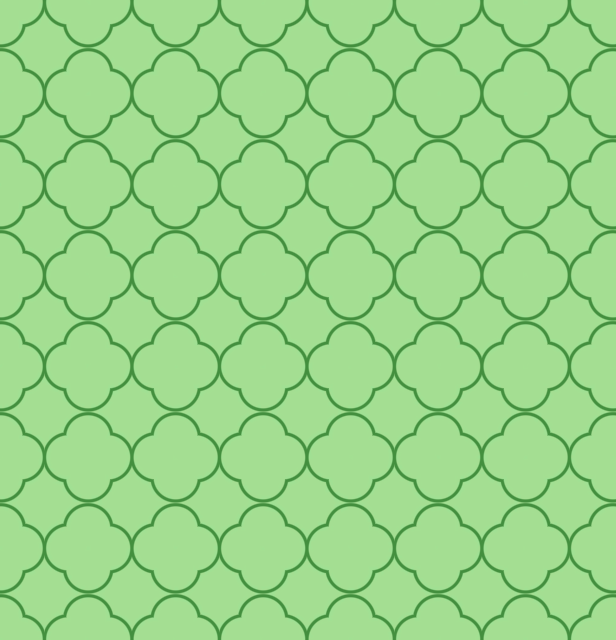
Write a WebGL 2 fragment shader that draws this pattern.

```glsl
#version 300 es
precision highp float;

uniform vec2 u_resolution;
out vec4 fragColor;

// Lengths are fractions of the canvas height.
const vec2 PITCH = vec2(0.1367, 0.1422);
const vec2 FIRST_CENTER = vec2(0.1378, 0.1432);
const float LOBE_OFFSET = 0.0312;
const float LOBE_RADIUS = 0.0370;
const float LINE_WIDTH = 0.0050;
const float EDGE_SOFTNESS = 0.0014;
const float HALO_WIDTH = 0.009;
const float MOTTLE_CELL = 0.0052;

const vec3 GROUND_COLOR = vec3(0.645, 0.872, 0.572);
const vec3 HALO_COLOR = vec3(0.625, 0.880, 0.580);
const vec3 LINE_COLOR = vec3(0.262, 0.560, 0.245);

float hash(vec2 p) {
    vec3 q = fract(vec3(p.xyx) * 0.1031);
    q += dot(q, q.yzx + 33.33);
    return fract((q.x + q.y) * q.z);
}

float valueNoise(vec2 p) {
    vec2 cell = floor(p);
    vec2 f = fract(p);
    f = f * f * (3.0 - 2.0 * f);
    float low = mix(hash(cell), hash(cell + vec2(1.0, 0.0)), f.x);
    float high = mix(hash(cell + vec2(0.0, 1.0)), hash(cell + 1.0), f.x);
    return mix(low, high, f.y);
}

// Signed distance to the union of four lobes, folded into one octant.
float quatrefoil(vec2 p) {
    p = abs(p);
    if (p.y > p.x) p = p.yx;
    return length(p - vec2(LOBE_OFFSET, 0.0)) - LOBE_RADIUS;
}

void main() {
    vec2 uv = gl_FragCoord.xy / u_resolution.y;

    // Nearest repeat, centred on the origin
    vec2 local = (fract((uv - FIRST_CENTER) / PITCH + 0.5) - 0.5) * PITCH;
    float outline = abs(quatrefoil(local)) - 0.5 * LINE_WIDTH;

    // Faint uneven tint beside the lines
    float mottle = smoothstep(0.35, 0.65, valueNoise(uv / MOTTLE_CELL + 40.0));
    float halo = (1.0 - smoothstep(0.0, HALO_WIDTH, outline)) * mottle;
    vec3 color = mix(GROUND_COLOR, HALO_COLOR, halo);

    // Smooth outline
    float edge = max(EDGE_SOFTNESS, 0.75 / u_resolution.y);
    float ink = 1.0 - smoothstep(-edge, edge, outline);
    fragColor = vec4(mix(color, LINE_COLOR, ink), 1.0);
}
```
